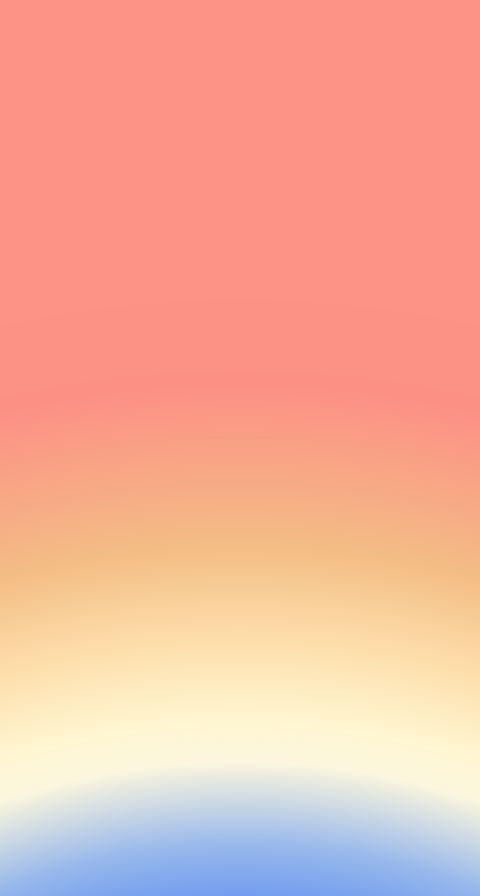
A Shadertoy shader for this background:

```glsl
// Draws a dawn sky: wide curved bands from blue through cream and gold to coral.

// Blend toward the next colour between two heights.
vec3 addStop(vec3 sky, vec3 next, float from, float to, float height) {
    return mix(sky, next, clamp((height - from) / (to - from), 0.0, 1.0));
}

void mainImage(out vec4 fragColor, in vec2 fragCoord) {
    // Canvas heights, centred horizontally.
    vec2 p = vec2(fragCoord.x - 0.5 * iResolution.x, fragCoord.y) / iResolution.y;

    // Height above the bottom centre, measured along broad elliptical arcs.
    float height = length(vec2(1.12 * p.x, p.y + 0.89)) - 0.89;

    // Blue horizon and pale cream glow.
    vec3 sky = vec3(0.45, 0.62, 0.94);
    sky = addStop(sky, vec3(0.59, 0.72, 0.925), 0.0, 0.055, height);
    sky = addStop(sky, vec3(0.985, 0.965, 0.87), 0.055, 0.15, height);
    sky = addStop(sky, vec3(1.0, 0.965, 0.82), 0.15, 0.195, height);

    // Gold band rising into coral.
    sky = addStop(sky, vec3(0.99, 0.86, 0.655), 0.195, 0.295, height);
    sky = addStop(sky, vec3(0.953, 0.74, 0.52), 0.295, 0.39, height);
    sky = addStop(sky, vec3(0.99, 0.565, 0.52), 0.39, 0.57, height);
    sky = addStop(sky, vec3(0.99, 0.576, 0.525), 0.57, 0.68, height);

    fragColor = vec4(sky, 1.0);
}
```
